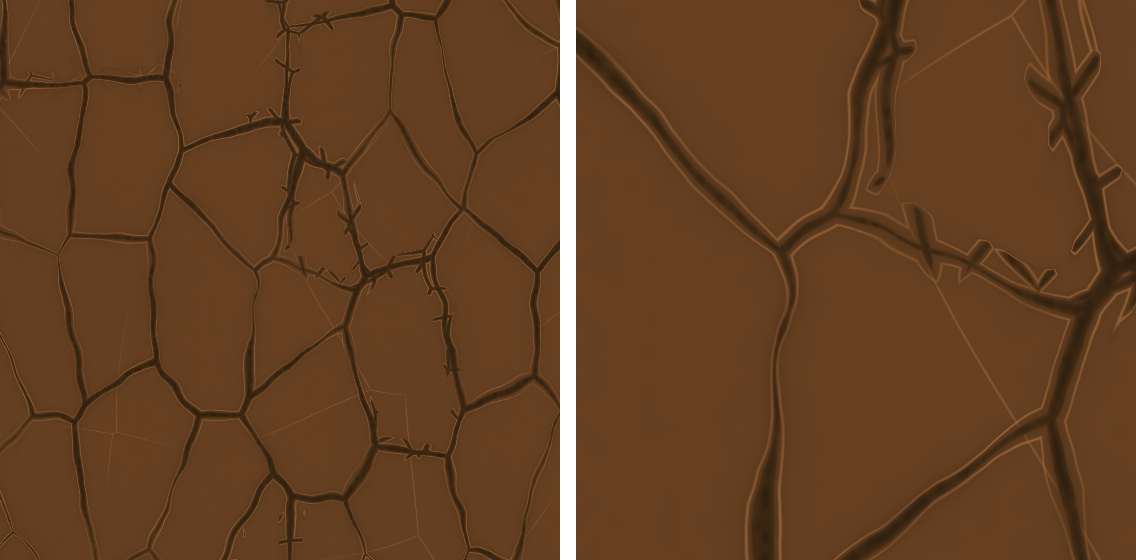
Left: the whole. Right: its middle third, enlarged.
Give the GLSL for this texture, as a Shadertoy shader.

```glsl
// Brown cracked earth: tall slabs split by dark fissures with pale chipped rims and hairlines.

const vec3 CLAY = vec3(0.40, 0.25, 0.13);
const vec3 SHADE = vec3(0.33, 0.205, 0.10);
const vec3 FISSURE = vec3(0.23, 0.15, 0.072);
const vec3 RIM = vec3(0.62, 0.41, 0.235);

float hash(vec2 p) {
    return fract(sin(dot(p, vec2(127.1, 311.7))) * 43758.5453);
}

vec2 hash2(vec2 p) {
    return vec2(hash(p), hash(p + 57.3));
}

float noise(vec2 p) {
    vec2 i = floor(p), f = fract(p);
    f = f * f * (3.0 - 2.0 * f);
    float low = mix(hash(i), hash(i + vec2(1, 0)), f.x);
    float high = mix(hash(i + vec2(0, 1)), hash(i + vec2(1, 1)), f.x);
    return mix(low, high, f.y);
}

vec2 warp(vec2 p, float frequency, float amount) {
    vec2 q = p * frequency;
    return p + amount * (vec2(noise(q), noise(q + 31.7)) - 0.5);
}

vec2 cellSeed(vec2 cell, vec2 jitter, float salt) {
    return cell + 0.5 + jitter * (hash2(cell + salt) - 0.5);
}

// Distance to the nearest Voronoi border, in canvas units
float borderDistance(vec2 p, vec2 density, vec2 jitter, float salt) {
    vec2 q = p * density, home = floor(q);
    vec2 nearest = vec2(0.0), nearestCell = home;
    float best = 1e3;
    for (int y = -1; y <= 1; y++)
    for (int x = -1; x <= 1; x++) {
        vec2 cell = home + vec2(x, y);
        vec2 r = cellSeed(cell, jitter, salt) - q;
        float d = dot(r, r);
        if (d < best) { best = d; nearest = r; nearestCell = cell; }
    }
    float border = 1e3;
    for (int y = -2; y <= 2; y++)
    for (int x = -2; x <= 2; x++) {
        if (x == 0 && y == 0) continue;
        vec2 r = cellSeed(nearestCell + vec2(x, y), jitter, salt) - q;
        vec2 across = r - nearest;
        float d = dot(0.5 * (r + nearest), across) / length(across * density);
        border = min(border, d);
    }
    return border;
}

// Antialiased band of the given half width around zero
float band(float d, float halfWidth, float soft) {
    return 1.0 - smoothstep(halfWidth - soft, halfWidth + soft, abs(d));
}

void mainImage(out vec4 fragColor, in vec2 fragCoord) {
    vec2 uv = fragCoord / iResolution.y;
    float soft = max(0.7 / iResolution.y, 0.0007);

    // Slab surface
    float mottling = noise(uv * 4.0) - 0.5 + 0.5 * (noise(uv * 90.0) - 0.5);
    vec3 color = CLAY * (1.0 + 0.035 * mottling);

    // Fissures with bent, chiselled outlines
    vec2 bent = warp(warp(uv, 6.0, 0.035), 24.0, 0.012);
    float slab = borderDistance(bent, vec2(6.2, 3.9), vec2(0.75, 1.0), 3.0);
    float opening = smoothstep(0.15, 0.85, noise(uv * 9.0 + 4.0));
    float width = mix(0.0012, 0.0052, opening);
    width += 0.0012 * (noise(uv * 85.0) - 0.5);

    // Small chips beside some of the fissures
    float chip = borderDistance(bent, vec2(21.0, 14.0), vec2(0.9), 19.0);
    float chipZone = smoothstep(0.60, 0.75, noise(uv * vec2(5.5, 3.5) + 12.0));
    chipZone *= 1.0 - smoothstep(0.018, 0.035, slab);
    float chipWidth = 0.0026 * chipZone;

    // Signed distance to the walls of either kind of crack
    float chipWall = chip - chipWidth + 0.04 * (1.0 - chipZone);
    float wall = min(slab - width, chipWall);

    // Hairlines crossing the slabs
    vec2 curved = warp(uv, 3.5, 0.09);
    float hair = borderDistance(curved, vec2(4.6, 3.4), vec2(0.95), 41.0);
    float hairFade = smoothstep(0.42, 0.72, noise(uv * 5.0 + 23.0));
    color = mix(color, RIM, 0.6 * hairFade * band(hair, 0.0006, soft));

    // Soft shadow along the cracks
    float nearWall = max(wall, 0.0);
    color = mix(color, SHADE, 0.75 * exp(-nearWall / 0.0035));
    color *= 1.0 - 0.05 * exp(-nearWall / 0.014);

    // Pale rim, drifting away from the wall in places
    float drift = noise(uv * 13.0 + 8.0);
    float rimOffset = 0.0012 + 0.007 * drift * drift * drift;
    float rimStrength = mix(0.2, 0.95, noise(uv * 17.0 + 60.0));
    color = mix(color, RIM, rimStrength * band(wall - rimOffset, 0.0007, soft));

    // Dark interior with rough streaks
    float grit = noise(uv * vec2(260.0, 150.0));
    float depth = smoothstep(0.0, 0.004, -wall);
    vec3 inside = FISSURE * (1.12 - 0.22 * depth + 0.25 * (grit - 0.5));
    color = mix(color, inside, 1.0 - smoothstep(-soft, soft, wall));

    fragColor = vec4(color, 1.0);
}
```
